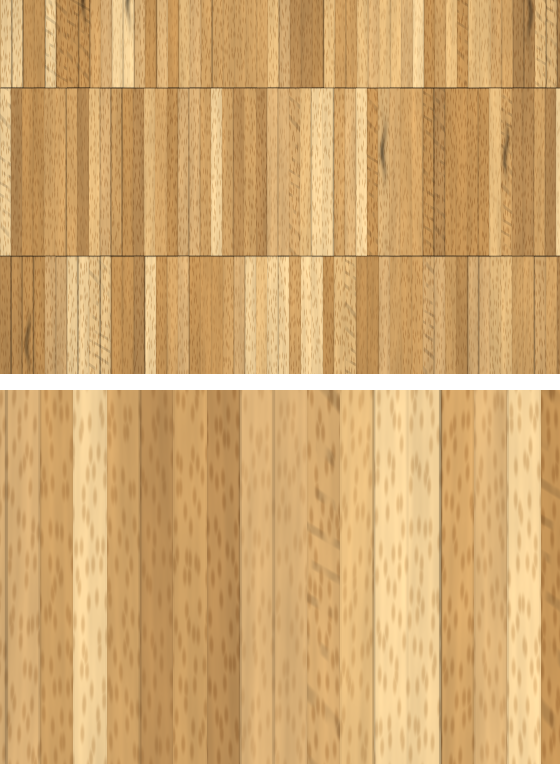
Top: the whole. Bottom: its middle third, enlarged.
Reproduce this texture procedurally as a Shadertoy shader.

```glsl
// Oak strip parquet: three bands of narrow upright staves, fifty across.
// Each stave draws its tone, grain slope and figure from a hash; layered
// sines make the growth lines and stretched cellular noise makes the pores.

float hash(vec2 p) {
    p = fract(p * vec2(0.1031, 0.1137));
    p += dot(p, p.yx + 33.33);
    return fract((p.x + p.y) * p.x * 91.7);
}

// Distance to the nearest scattered point, one point per cell
float cellular(vec2 p) {
    vec2 cell = floor(p);
    float nearest = 2.0;
    for (int j = -1; j <= 1; j++)
        for (int i = -1; i <= 1; i++) {
            vec2 c = cell + vec2(i, j);
            vec2 point = c + vec2(hash(c + 3.7), hash(c + 91.3));
            nearest = min(nearest, length(p - point));
        }
    return nearest;
}

// Growth lines: sines along x, bent slowly along y
float growthLines(vec2 p, float seed) {
    float sum = 0.0, amp = 0.5, freq = 5.0;
    for (int i = 0; i < 4; i++) {
        float bend = sin(p.y * (5.0 + float(i) * 4.0) + seed * 40.0 + float(i));
        sum += amp * sin(p.x * freq + bend * 0.8 + seed * 70.0);
        amp *= 0.72;
        freq *= 1.83;
    }
    return sum;
}

// Oak tones from dark heartwood to pale sapwood, by share of area
vec3 oakTone(float t) {
    vec3 c = vec3(0.71, 0.54, 0.33);
    c = mix(c, vec3(0.77, 0.58, 0.34), smoothstep(0.06, 0.12, t));
    c = mix(c, vec3(0.82, 0.64, 0.40), smoothstep(0.22, 0.32, t));
    c = mix(c, vec3(0.84, 0.68, 0.46), smoothstep(0.48, 0.58, t));
    c = mix(c, vec3(0.89, 0.73, 0.49), smoothstep(0.66, 0.74, t));
    return mix(c, vec3(0.95, 0.82, 0.60), smoothstep(0.87, 0.91, t));
}

void mainImage(out vec4 fragColor, in vec2 fragCoord) {
    vec2 uv = fragCoord / iResolution.xy;
    float pixel = 1.0 / iResolution.y;

    // Bands and staves
    float band = (uv.y - 0.315) / 0.45 + 1.0;
    float row = floor(band);
    float x = uv.x * 50.3 + 0.06 * sin(row * 2.4);
    vec2 id = vec2(floor(x), row);
    float across = fract(x);

    // Some neighbours are cut from the same board
    vec2 pairId = vec2(floor(id.x * 0.5) * 2.0, row);
    vec2 board = hash(pairId + 17.0) < 0.35 ? pairId : id;
    float tone = hash(board + 5.0);
    float seed = hash(board + 29.0);
    float figure = hash(board + 53.0);
    vec3 color = oakTone(tone);
    color *= 1.0 + 0.06 * (hash(id + 71.0) - 0.5);

    // Growth lines and soft mottling
    float slope = (seed - 0.5) * 2.2;
    vec2 wood = vec2(x + slope * uv.y, uv.y);
    color *= 1.0 + 0.032 * growthLines(wood, seed);
    color *= 1.0 + 0.018 * sin(uv.y * 13.0 + seed * 50.0 + 2.0 * sin(x * 1.7));

    // Pores: short dark dashes along the grain
    float pore = cellular(wood * vec2(4.5, 34.0) + seed * 60.0);
    float coarse = cellular(wood * vec2(2.2, 15.0) + seed * 90.0);
    float poreDepth = mix(0.07, 0.17, figure);
    color *= 1.0 - poreDepth * (1.0 - smoothstep(0.08, 0.42, pore)) * vec3(0.7, 1.0, 1.4);
    color *= 1.0 + 0.05 * (coarse - 0.45);

    // Slanted ray figure on a few boards
    float rayWave = sin(uv.y * 150.0 + (x - board.x) * 3.5 + 2.5 * sin(uv.y * 21.0 + seed * 9.0));
    float rays = smoothstep(0.45, 1.0, rayWave) * step(0.9, figure);
    color *= 1.0 - 0.13 * rays * smoothstep(0.2, 0.6, coarse);

    // Rare mineral streak, tapered at both ends
    float along = fract(band) - mix(0.35, 0.7, hash(id + 83.0));
    float wander = across - 0.5 - 0.12 * sin(uv.y * 45.0 + seed * 8.0);
    float streak = exp(-along * along * 45.0 - wander * wander * 22.0);
    color *= 1.0 - 0.5 * streak * step(0.965, hash(id + 101.0)) * (0.65 + 0.5 * coarse);

    // Joints between staves, uneven in depth
    float edge = min(across, 1.0 - across) / 50.3 * iResolution.x / iResolution.y;
    float side = floor(x + 0.5);
    float jointDepth = 0.04 + 0.26 * pow(hash(vec2(side, row) + 131.0), 3.0);
    color *= 1.0 - jointDepth * (1.0 - smoothstep(0.0006, 0.0012 + pixel, edge));

    // Joints between bands, darker along some stave ends
    float seam = abs(band - floor(band + 0.5)) * 0.45;
    float seamDepth = 0.22 + 0.22 * hash(id + 151.0);
    color *= 1.0 - seamDepth * (1.0 - smoothstep(0.0006, 0.0014 + pixel, seam));

    // Gentle falloff of light toward the lower corners
    vec2 fromLight = uv - vec2(0.52, 0.6);
    color *= 1.025 - 0.12 * dot(fromLight, fromLight);
    fragColor = vec4(clamp(color, 0.0, 1.0), 1.0);
}
```
